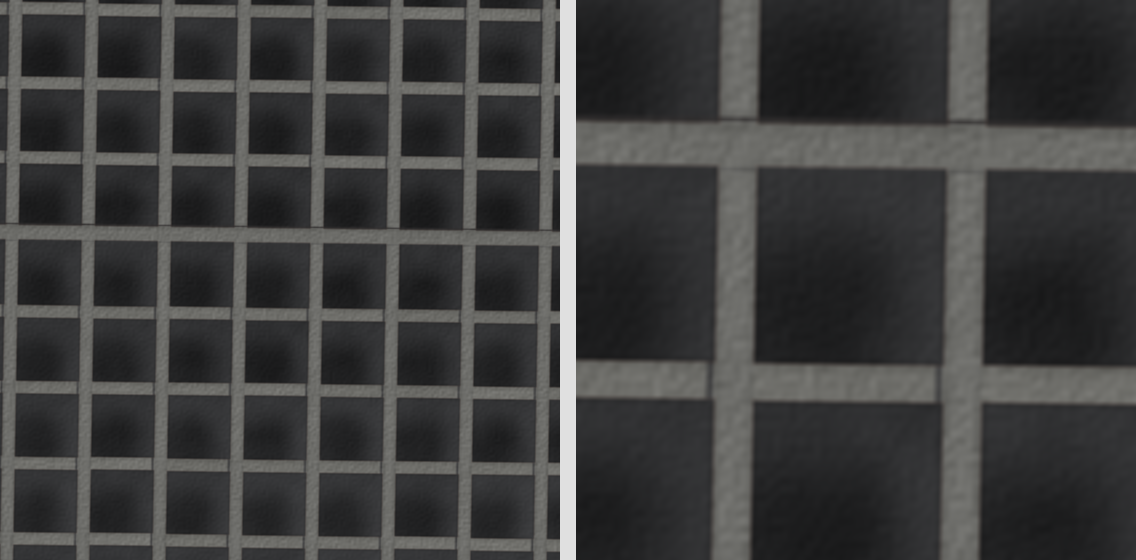
Left, the full canvas; right, a detail of the centre.
This pattern is drawn by a three.js fragment shader. Its source:

```glsl
// Grey egg-crate grating: slightly tilted bars over dark, soft-lit square wells.
varying vec2 vUv;

float hash(vec2 p) {
  return fract(sin(dot(p, vec2(127.1, 311.7))) * 43758.5453);
}

float noise(vec2 p) {
  vec2 i = floor(p), f = fract(p);
  f = f * f * (3.0 - 2.0 * f);
  return mix(mix(hash(i), hash(i + vec2(1.0, 0.0)), f.x),
             mix(hash(i + vec2(0.0, 1.0)), hash(i + 1.0), f.x), f.y);
}

// Soft-edged bar of the given half width around d = 0
float bar(float d, float halfWidth) {
  return 1.0 - smoothstep(halfWidth - 0.0025, halfWidth + 0.0025, abs(d));
}

// Dark well: the top and right walls catch light, the lower left stays deep
vec3 wellColor(vec2 cell, vec2 id) {
  vec2 d = cell - vec2(0.42, 0.33);
  d = max(d, -0.6 * d);
  float wall = smoothstep(0.06, 0.52, length(d));
  float crease = smoothstep(-0.06, 0.06, cell.x - cell.y) * smoothstep(0.5, 0.9, cell.x);
  float tone = mix(0.112, 0.192, wall) + 0.014 * crease;
  tone += 0.022 * (1.0 - smoothstep(0.0, 0.5, vUv.y));
  tone += 0.018 * (hash(id) - 0.5);
  tone += 0.02 * (noise(cell * 5.0 + id * 17.0) - 0.5);
  return tone * vec3(0.99, 1.0, 1.03);
}

void main() {
  // Skewed axes: u runs across the upright bars, v is zero on the through bar
  float u = vUv.x - 0.0117 - 0.017 * vUv.y;
  float v = vUv.y + 0.0125 * vUv.x - 0.586;

  // The panel below the through bar is pitched a little wider
  float pitch = v > 0.0 ? 0.1331 : 0.1354;
  float row = (v > 0.0 ? v : v + 0.0052) / pitch;
  float column = u / 0.1361;
  float nearRow = floor(row + 0.5);
  float du = (column - floor(column + 0.5)) * 0.1361;
  float dv = (row - nearRow) * pitch;
  float isCross = step(0.5, abs(nearRow));
  dv += 0.002 * (hash(vec2(floor(column), nearRow)) - 0.5);

  float upright = bar(du, 0.0115);
  float cross = bar(dv, 0.0110) * isCross;
  float through = bar(v, 0.0128);

  vec3 color = wellColor(fract(vec2(column, row)), floor(vec2(column, row)));

  // Soft contact shade beside the bars
  float contact = max(bar(du, 0.0145), bar(dv, 0.0140) * isCross);
  color *= 1.0 - 0.12 * contact;

  // Cross bars, with an open seam before the next upright
  vec3 crossColor = vec3(0.438, 0.437, 0.420) - 0.035 * smoothstep(0.0, 0.011, dv);
  crossColor += 0.03 * (hash(vec2(floor(column), nearRow) + 5.0) - 0.5);
  float seam = bar(du + 0.0142, 0.0022);
  crossColor = mix(crossColor, vec3(0.24, 0.24, 0.245), 0.85 * seam);
  color = mix(color, crossColor, cross);

  // Uprights, slightly shaded towards their edges
  vec3 uprightColor = vec3(0.432, 0.432, 0.418) - 0.04 * smoothstep(0.004, 0.012, abs(du));
  color = mix(color, uprightColor, upright);

  // Through bar with a dark joint above and a faint one below
  color = mix(color, vec3(0.19, 0.18, 0.18), 0.8 * bar(v - 0.0148, 0.0015));
  color = mix(color, vec3(0.30), 0.45 * upright * bar(v + 0.0145, 0.0012));
  vec3 throughColor = vec3(0.425, 0.425, 0.41) - 0.04 * smoothstep(0.002, 0.013, v);
  color = mix(color, throughColor, through);

  // Warm fringe on bar edges, then mottled paint and fine grain
  float metal = max(max(upright, cross), through);
  color += vec3(0.06, 0.015, 0.0) * metal * (1.0 - metal);
  float grain = noise(vUv * 210.0) - noise(vUv * 210.0 + vec2(0.7, -0.7));
  color += grain * mix(0.016, 0.045, metal);
  color += 0.022 * metal * (noise(vUv * 45.0) - 0.5);

  gl_FragColor = vec4(color, 1.0);
}
```
